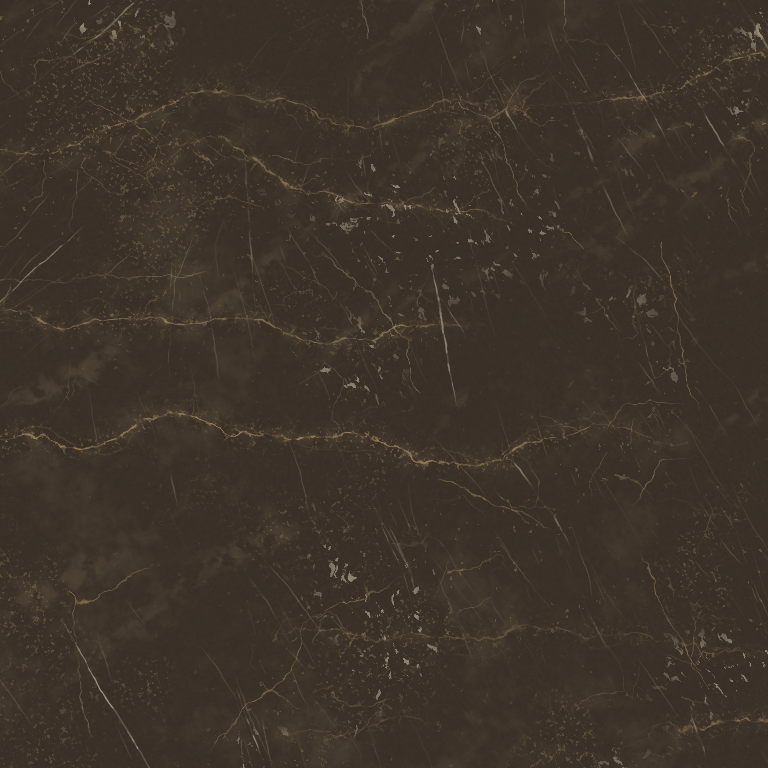
Reproduce this texture procedurally as a Shadertoy shader.

```glsl
// Dark brown marble with crinkled gold veins, pale scratches and fine dust.

const vec3 BASE = vec3(0.226, 0.188, 0.154);
const vec3 HAZE = vec3(0.325, 0.278, 0.215);
const vec3 GOLD = vec3(0.600, 0.500, 0.350);
const vec3 PALE = vec3(0.690, 0.645, 0.565);
const vec3 RUST = vec3(0.660, 0.430, 0.240);
const int VEIN_COUNT = 6;
const float VEIN_WIDTH = 0.0010;
const float STEEP_ANGLE = 2.05;    // most scratches fall to the right
const float SLANT_ANGLE = 0.75;    // upper left scratches rise to the right
const float GRAIN = 0.024;

float hash(vec2 p) {
    return fract(sin(dot(p, vec2(127.1, 311.7))) * 43758.5453);
}

vec2 hash2(vec2 p) {
    return vec2(hash(p), hash(p + 37.3));
}

float noise(vec2 p) {
    vec2 i = floor(p), f = fract(p);
    f = f * f * (3.0 - 2.0 * f);
    return mix(mix(hash(i), hash(i + vec2(1, 0)), f.x),
               mix(hash(i + vec2(0, 1)), hash(i + vec2(1, 1)), f.x), f.y);
}

float fbm(vec2 p) {
    float sum = 0.0, amp = 0.5;
    for (int i = 0; i < 5; i++) {
        p = mat2(1.6, 1.2, -1.2, 1.6) * p + 5.7;
        sum += amp * noise(p * 0.5);
        amp *= 0.5;
    }
    return sum;
}

// Antialiased line of half width w; lines below a pixel fade instead
float stroke(float d, float w) {
    float px = 1.0 / iResolution.y;
    float r = max(w, 0.5 * px);
    return clamp((r - d) / px + 0.5, 0.0, 1.0) * min(1.0, 2.0 * w / px);
}

// Scattered tapered scratches, one per kept grid cell
float scratches(vec2 p, float cells, float keep, float width) {
    float ink = 0.0;
    vec2 home = floor(p * cells);
    for (int k = 0; k < 9; k++) {
        vec2 id = home + vec2(k % 3 - 1, k / 3 - 1);
        vec2 key = id + cells * 3.1;
        if (hash(key + 11.3) > keep) continue;
        vec2 center = (id + hash2(key)) / cells;
        float corner = smoothstep(0.25, 0.55, center.y - center.x);
        float angle = mix(STEEP_ANGLE, SLANT_ANGLE, corner) + (hash(key + 5.1) - 0.5) * 0.6;
        vec2 dir = vec2(cos(angle), sin(angle));
        vec2 rel = p - center;
        float len = mix(0.2, 0.9, hash(key + 9.7)) / cells;
        float u = dot(rel, dir) / len;
        float bend = (hash(key + 3.3) - 0.5) * 0.12 * len * u * u;
        float d = abs(dot(rel, vec2(-dir.y, dir.x)) - bend);
        float w = width * mix(0.35, 1.0, hash(key + 7.9)) * max(0.0, 1.0 - u * u);
        ink = max(ink, stroke(d, w) * mix(0.25, 1.0, hash(key + 1.9)));
    }
    return ink;
}

// Cracks along cell borders; only a share of the borders is kept
float cracks(vec2 p, float cells, float keep, float width) {
    vec2 g = p * cells, home = floor(g), nearId = home, nearPos = vec2(0);
    float best = 9.0, edge = 9.0, pick = 1.0;
    for (int k = 0; k < 9; k++) {
        vec2 id = home + vec2(k % 3 - 1, k / 3 - 1);
        vec2 r = id + hash2(id + cells) - g;
        if (dot(r, r) < best) { best = dot(r, r); nearId = id; nearPos = r; }
    }
    for (int k = 0; k < 25; k++) {
        vec2 id = nearId + vec2(k % 5 - 2, k / 5 - 2);
        if (id == nearId) continue;
        vec2 r = id + hash2(id + cells) - g;
        float d = dot(0.5 * (r + nearPos), normalize(r - nearPos));
        if (d < edge) { edge = d; pick = hash(id + nearId + 0.37); }
    }
    return stroke(edge / cells, width) * step(pick, keep);
}

void mainImage(out vec4 fragColor, in vec2 fragCoord) {
    vec2 p = fragCoord / iResolution.y;
    vec2 warp = vec2(fbm(p * 9.0), fbm(p * 9.0 + 17.0)) - 0.5;
    vec2 jag = vec2(fbm(p * 75.0), fbm(p * 75.0 + 9.0)) - 0.5;
    vec2 q = p + 0.065 * warp + 0.011 * jag;
    float fine = fbm(p * 70.0 + 4.0);
    float specks = smoothstep(0.58, 0.72, fbm(p * 270.0 + 70.0));
    float busy = smoothstep(0.42, 0.62, fbm(p * 3.6 + 21.0));

    // Stone body with faint clouds and slanted smears
    float cloud = 0.5 * fbm(p * 4.0 + 8.0) + 0.3 * fbm(p * 15.0) + 0.2 * fine;
    vec3 col = mix(BASE, HAZE, 0.42 * smoothstep(0.51, 0.69, cloud));
    vec2 slant = mat2(0.84, -0.54, 0.54, 0.84) * q;
    float smear = smoothstep(0.62, 0.80, fbm(slant * vec2(3.0, 20.0) + 31.0));
    col = mix(col, HAZE, 0.6 * smear * smoothstep(0.35, 0.60, fine));

    // Long broken gold veins with side strands and speckled halos
    for (int i = 0; i < VEIN_COUNT; i++) {
        float n = float(i);
        float level = (n + 0.15 + 0.7 * hash(vec2(n, 2.7))) / float(VEIN_COUNT);
        float slope = (hash(vec2(n, 8.1)) - 0.4) * 0.3;
        float path = level + slope * (q.x - 0.5) + 0.11 * (noise(vec2(q.x * 4.0, n * 7.3)) - 0.5)
                   + 0.035 * (noise(vec2(q.x * 13.0, n * 4.1)) - 0.5);
        float side = (q.y - path) * 0.85, d = abs(side);
        float shown = smoothstep(0.30, 0.60, noise(vec2(p.x * 4.2 + n * 5.0, n * 3.7)));
        shown *= mix(0.5, 1.0, hash(vec2(n, 6.3)));
        float halo = exp(-d * 110.0) * shown;
        col = mix(col, HAZE, 0.6 * halo * smoothstep(0.36, 0.62, fine));
        col = mix(col, GOLD, 0.7 * halo * specks);
        float glow = mix(0.25, 1.0, smoothstep(0.25, 0.70, noise(p * 110.0 + n)));
        float strand = stroke(abs(side - 0.04 * (noise(p * 14.0 + n) - 0.5)), 0.0005);
        float core = stroke(d, VEIN_WIDTH * mix(0.3, 1.3, fine));
        col = mix(col, GOLD, max(core * glow, 0.3 * strand * glow) * shown);
    }

    // Fine branching cracks at three scales
    float web = cracks(q, 4.5, 0.40, 0.0007) + cracks(q + 3.0, 9.0, 0.36, 0.0006) * busy
              + 0.8 * cracks(q + 7.0, 20.0, 0.30, 0.0005) * busy;
    float patchy = smoothstep(0.3, 0.7, noise(p * 13.0)) * mix(0.35, 1.0, noise(p * 100.0 + 5.0));
    col = mix(col, GOLD, 0.85 * min(web, 1.0) * patchy);

    // Pale scratches from bold to hairline, worn away in places
    vec2 s = p + 0.014 * warp + 0.003 * jag;
    float wear = smoothstep(0.36, 0.54, fine);
    float gaps = smoothstep(0.25, 0.60, noise(p * 17.0 + 33.0));
    float bold = scratches(s, 3.2, 0.32, 0.0024) * mix(0.35, 1.0, wear);
    float thin = scratches(s, 7.0, 0.55, 0.0014) * mix(0.2, 1.0, wear) * gaps;
    float hair = scratches(s, 12.0, 0.60, 0.0007) + scratches(s, 27.0, 0.55, 0.0008) * busy;
    float rusty = smoothstep(0.78, 0.90, noise(p * 9.0 + 40.0));
    col = mix(col, mix(PALE, RUST, 0.7 * rusty), 0.95 * bold);
    col = mix(col, PALE, 0.8 * thin);
    col = mix(col, mix(GOLD, PALE, 0.3), 0.5 * min(hair, 1.0) * mix(0.4, 1.0, gaps));

    // Clustered flecks, lone specks and dust
    float cluster = smoothstep(0.55, 0.78, noise(p * 8.0 + 12.0));
    float fleck = smoothstep(0.66, 0.72, fbm(slant * vec2(125.0, 80.0) + 60.0));
    col = mix(col, PALE, 0.7 * fleck * cluster * busy);
    float lone = smoothstep(0.72, 0.77, fbm(p * 150.0 + 90.0));
    col = mix(col, GOLD, 0.4 * lone * mix(0.3, 1.0, busy));
    float dust = specks * smoothstep(0.52, 0.70, fbm(p * 7.0 + 50.0));
    col = mix(col, GOLD, 0.35 * dust);

    col += GRAIN * (fbm(p * 300.0) - 0.48);
    fragColor = vec4(col, 1.0);
}
```
